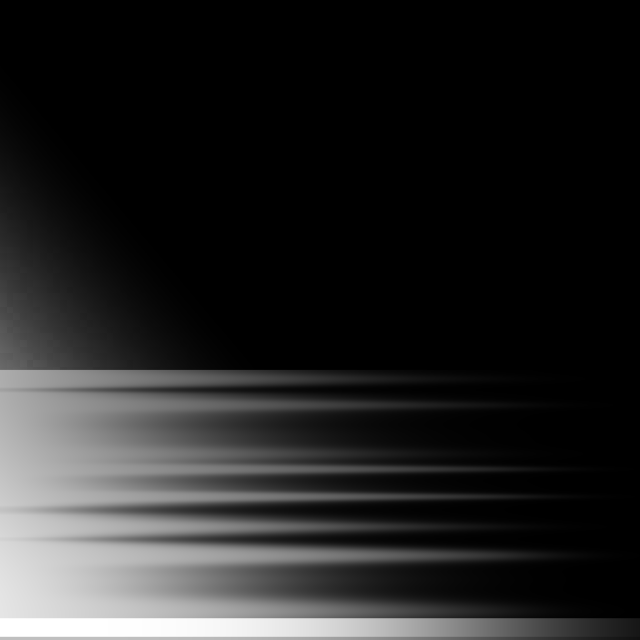
A WebGL 2 fragment shader for this background:

```glsl
#version 300 es
precision highp float;
// Grey light streaks reaching right from a lit left edge, below a dark sky with a soft side glow.

#define HORIZON 0.422
#define FLOOR_TOP 0.034
#define RIM_TOP 0.005
#define BASE_REACH 0.38
#define FLOOR_REACH 0.73
#define GLOW_LEVEL 0.43
#define GLOW_SIZE vec2(0.42, 0.50)
#define GLOW_CURVE 1.8
#define GRAIN 0.06
#define GRAIN_CELLS 96.0

uniform vec2 u_resolution;
out vec4 fragColor;

// Each streak: height, half width, and how far it extends or shortens the light
const vec3 STREAKS[14] = vec3[14](
  vec3(0.408, 0.009, 0.18), vec3(0.391, 0.006, -0.17),
  vec3(0.367, 0.009, 0.28), vec3(0.336, 0.012, -0.04),
  vec3(0.291, 0.011, 0.15), vec3(0.267, 0.007, 0.36),
  vec3(0.249, 0.008, -0.04), vec3(0.224, 0.007, 0.35),
  vec3(0.203, 0.010, -0.16), vec3(0.177, 0.009, 0.20),
  vec3(0.157, 0.008, -0.13), vec3(0.132, 0.013, 0.35),
  vec3(0.095, 0.015, 0.04), vec3(0.045, 0.020, 0.25));

float hash(vec2 p) {
  return fract(sin(dot(p, vec2(127.1, 311.7))) * 43758.5453);
}

// Falls to one half at the given reach
float falloff(float x, float reach, float steepness) {
  return exp2(-pow(x / reach, steepness));
}

float streakReach(float y) {
  float reach = BASE_REACH;
  for (int i = 0; i < 14; i++) {
    float d = (y - STREAKS[i].x) / STREAKS[i].y;
    reach += STREAKS[i].z * exp(-d * d);
  }
  return reach;
}

float skyGlow(vec2 uv) {
  float fade = 1.0 - uv.x / GLOW_SIZE.x - max(uv.y - HORIZON, 0.0) / GLOW_SIZE.y;
  float grain = 1.0 + GRAIN * (hash(floor(uv * GRAIN_CELLS)) - 0.5);
  return GLOW_LEVEL * pow(max(fade, 0.0), GLOW_CURVE) * grain;
}

float streakLight(vec2 uv) {
  float height = smoothstep(FLOOR_TOP, HORIZON, uv.y);
  float reach = streakReach(uv.y);
  float level = mix(0.90, 0.68, height) - 0.6 * max(0.30 - reach, 0.0);
  // A shared dimming to the right, stronger near the horizon
  float dimming = exp(-uv.x * mix(0.7, 1.5, height));
  float rightFade = 1.0 - smoothstep(0.75, 1.05, uv.x);
  return level * dimming * falloff(uv.x, reach, 0.4 + 5.3 * reach) * rightFade;
}

float floorLight(vec2 uv, float pixel) {
  float rim = smoothstep(RIM_TOP - pixel, RIM_TOP + pixel, uv.y);
  return falloff(uv.x, FLOOR_REACH, 4.0) * mix(0.75, 1.0, rim);
}

void main() {
  vec2 uv = gl_FragCoord.xy / u_resolution;
  float pixel = 0.7 / u_resolution.y;

  // Stack the floor, the streaks and the sky
  float light = floorLight(uv, pixel);
  light = mix(light, streakLight(uv), smoothstep(FLOOR_TOP - pixel, FLOOR_TOP + pixel, uv.y));
  light = mix(light, skyGlow(uv), smoothstep(HORIZON - pixel, HORIZON + pixel, uv.y));

  fragColor = vec4(vec3(light), 1.0);
}
```
